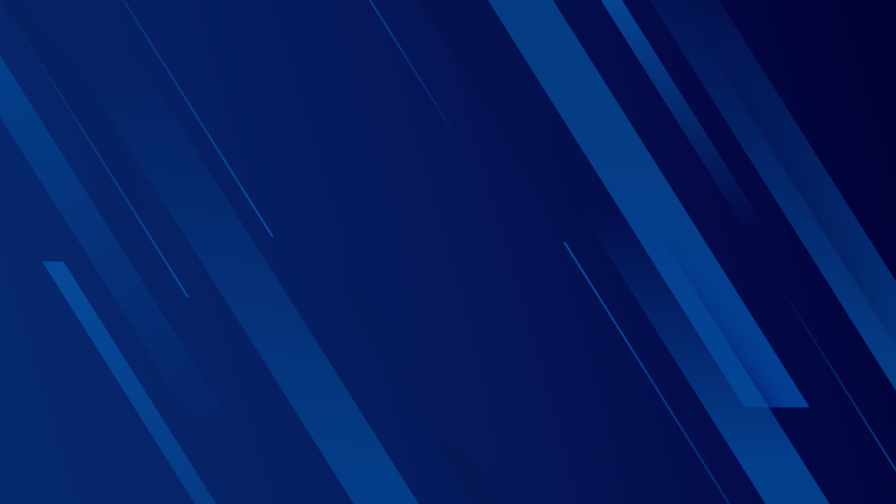
A WebGL 2 fragment shader for this background:

```glsl
#version 300 es
precision highp float;

uniform vec2 u_resolution;
out vec4 fragColor;

const float SLANT = 0.63;
const vec3 NAVY = vec3(0.005, 0.0, 0.21);
const vec3 INDIGO = vec3(0.015, 0.04, 0.285);
const vec3 ROYAL = vec3(0.02, 0.095, 0.355);
const vec3 COBALT = vec3(0.025, 0.165, 0.44);
const vec3 AZURE = vec3(0.015, 0.245, 0.54);
const vec3 SKY = vec3(0.03, 0.34, 0.68);

// Linear ramp from 0 at a to 1 at b, in either direction
float ramp(float a, float b, float x) {
    return clamp((x - a) / (b - a), 0.0, 1.0);
}

// Smooth-edged coverage of the interval from lo to hi
float band(float x, float lo, float hi, float blur) {
    return smoothstep(lo - blur, lo + blur, x) * (1.0 - smoothstep(hi - blur, hi + blur, x));
}

// Thin stroke at a slanted position, between two depths
float stroke(vec2 q, float pos, float top, float bottom, float blur) {
    return band(q.x, pos - 0.0022, pos + 0.0022, blur) * band(q.y, top, bottom, blur);
}

// Shade that starts sharply at an edge and fades to its right
float shadow(float x, float edge, float reach, float blur) {
    float d = x - edge;
    return smoothstep(-blur, blur, d) * exp(-max(d, 0.0) / reach);
}

vec3 backdrop(float u) {
    vec3 c = mix(COBALT, ROYAL, ramp(-0.3, 0.72, u));
    c = mix(c, INDIGO, ramp(0.72, 1.25, u));
    return mix(c, NAVY, ramp(1.25, 1.72, u));
}

void main() {
    vec2 p = gl_FragCoord.xy / u_resolution.y;
    float blur = 1.0 / u_resolution.y;
    float depth = 1.0 - p.y;
    // x: position across the slanted stripes, y: distance below the top
    vec2 q = vec2(p.x - SLANT * depth, depth);

    vec3 color = backdrop(p.x - 0.3 * depth);

    // Soft folds in the backdrop
    color *= 1.0 - 0.12 * shadow(q.x, 0.83, 0.10, 0.012) * ramp(0.65, 0.0, depth);
    color *= 1.0 - 0.10 * shadow(q.x, 0.31, 0.12, 0.012) * ramp(0.45, 1.0, depth);
    color *= 1.0 - 0.12 * shadow(q.x, 0.0, 0.08, 0.01) * ramp(0.6, 0.0, depth);

    // Left bands
    float fade = ramp(0.86, 0.15, depth);
    color = mix(color, AZURE, 0.95 * fade * band(q.x, -0.146, -0.069, blur));
    fade = ramp(0.12, 0.95, depth);
    color = mix(color, vec3(0.015, 0.24, 0.53), fade * band(q.x, 0.072, 0.201, blur));
    fade = mix(1.0, 0.6, ramp(0.52, 1.0, depth));
    float cut = smoothstep(0.519 - blur, 0.519 + blur, depth);
    color = mix(color, vec3(0.02, 0.29, 0.60), fade * cut * band(q.x, -0.243, -0.201, blur));

    // Main band with a level lower end
    cut = 1.0 - smoothstep(0.808 - blur, 0.808 + blur, depth);
    float mainBand = cut * band(q.x, 0.968, 1.097, blur);
    vec3 mainColor = mix(vec3(0.02, 0.24, 0.52), vec3(0.01, 0.26, 0.60), ramp(0.3, 0.8, depth));
    color = mix(color, mainColor, mainBand);

    // Band crossing over it, shading its right side
    float shade = shadow(q.x, 1.016, 0.035, blur) * ramp(0.42, 0.8, depth);
    color = mix(color, vec3(0.01, 0.12, 0.44), 0.75 * shade * mainBand);
    fade = ramp(0.42, 0.92, depth);
    color = mix(color, vec3(0.015, 0.27, 0.58), 0.9 * fade * band(q.x, 0.889, 1.016, blur));

    // Right bands
    fade = ramp(0.46, 0.0, depth);
    color = mix(color, vec3(0.02, 0.27, 0.57), fade * band(q.x, 1.192, 1.234, blur));
    float wide = band(q.x, 1.289, 1.426, blur);
    fade = mix(0.2, 0.95, ramp(0.0, 0.72, depth));
    shade = shadow(q.x, 1.345, 0.05, 0.006) * band(depth, 0.1, 0.65, 0.15);
    color = mix(color, AZURE, wide * fade * (1.0 - 0.35 * shade));

    // Fine strokes, each brightening towards one end
    float glow = stroke(q, 0.245, -0.1, 0.470, blur) * mix(0.35, 0.85, ramp(0.0, 0.47, depth));
    glow += stroke(q, 0.0015, 0.035, 0.590, blur) * ramp(0.0, 0.55, depth) * 0.8;
    glow += stroke(q, 0.734, -0.1, 0.300, blur) * ramp(0.3, 0.0, depth) * 0.7;
    glow += stroke(q, 0.817, 0.481, 1.1, blur) * mix(0.9, 0.4, ramp(0.48, 1.0, depth));
    glow += stroke(q, 1.190, 0.550, 0.940, blur) * ramp(0.54, 0.94, depth) * 0.7;
    color = mix(color, SKY, glow);

    fragColor = vec4(color, 1.0);
}
```
